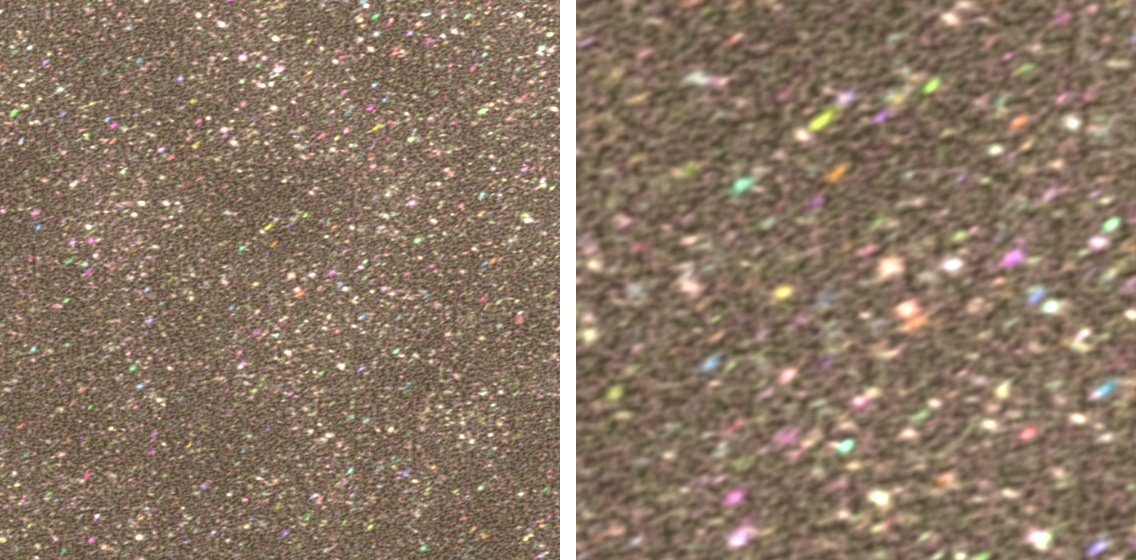
Left, the full canvas; right, a detail of the centre.
Reproduce this texture procedurally as a WebGL 1 fragment shader.

```glsl
precision highp float;
// Glittering brown surface: fine, slightly slanted grain over soft mottling,
// covered with a dense layer of dim flakes and a sparse layer of bright,
// pastel-tinted sparkles. Both layers are jittered grids of Gaussian spots.

uniform vec2 u_resolution;

vec3 hash3(vec2 p) {
  vec3 q = fract(p.xyx * vec3(0.1031, 0.1030, 0.0973));
  q += dot(q, q.yxz + 33.33);
  return fract((q.xxy + q.yzz) * q.zyx);
}

float gradientDot(vec2 corner, vec2 offset) {
  float angle = 6.2832 * hash3(corner).x;
  return dot(vec2(cos(angle), sin(angle)), offset);
}

// Gradient noise, roughly -0.7 to 0.7
float noise(vec2 p) {
  vec2 i = floor(p), f = fract(p);
  vec2 u = f * f * f * (f * (f * 6.0 - 15.0) + 10.0);
  vec2 e = vec2(1.0, 0.0);
  float low = mix(gradientDot(i, f), gradientDot(i + e.xy, f - e.xy), u.x);
  float high = mix(gradientDot(i + e.yx, f - e.yx), gradientDot(i + e.xx, f - e.xx), u.x);
  return mix(low, high, u.y);
}

vec3 pastel(float hue, float saturation) {
  vec3 rainbow = 0.5 + 0.5 * cos(6.2832 * (hue + vec3(0.0, 0.36, 0.67)));
  return mix(vec3(1.0, 0.90, 0.82), rainbow, saturation);
}

// Light from flakes scattered on a grid; falloff skews strength to few bright ones
vec3 flakes(vec2 uv, vec2 grid, vec2 radius, float falloff, float saturation, float seed) {
  vec2 home = floor(uv * grid);
  vec3 light = vec3(0.0);
  for (int y = -1; y <= 1; y++) {
    for (int x = -1; x <= 1; x++) {
      vec2 cell = home + vec2(float(x), float(y));
      vec3 place = hash3(cell + seed);
      vec3 look = hash3(cell + seed + 57.0);
      vec2 d = uv - (cell + place.xy) / grid;
      d.y -= d.x * (look.z * 0.7 - 0.15);
      d /= radius * (0.75 + 0.5 * look.x);
      float strength = pow(place.z, falloff);
      light += strength * exp(-dot(d, d)) * pastel(look.y, saturation * look.z);
    }
  }
  return light;
}

void main() {
  vec2 uv = gl_FragCoord.xy / min(u_resolution.x, u_resolution.y);

  // Soft mottling, lighter towards the upper right
  float mottling = noise(uv * 4.0 + 3.0) + 0.6 * noise(uv * 11.0 + 20.0);
  float slope = 0.4 * uv.x + uv.y - 0.7;

  // Fine grain, wider than tall and rising slightly to the right
  vec2 slanted = vec2(uv.x, uv.y - 0.2 * uv.x) + 1.0;
  float grain = 0.55 * noise(slanted * vec2(125.0, 190.0))
              + 0.25 * noise(slanted * vec2(210.0, 255.0) + 9.0);
  float tone = 0.25 + grain + 0.13 * mottling + 0.10 * slope;
  vec3 color = mix(vec3(0.36, 0.30, 0.235), vec3(0.80, 0.69, 0.61), max(tone, -0.08));

  // Faint pink and green drift
  color += vec3(0.035, -0.02, 0.04) * noise(uv * 60.0 + 40.0);

  // Dim flakes, then bright sparkles whose cores clip to white
  float density = 1.0 + 0.5 * mottling + 0.3 * slope;
  color += 0.48 * density * flakes(uv, vec2(85.0, 115.0), vec2(0.0046, 0.0027), 3.0, 0.5, 11.0);
  color += 1.05 * density * flakes(uv, vec2(46.0), vec2(0.0054, 0.0038), 4.0, 0.95, 131.0);

  gl_FragColor = vec4(clamp(color, 0.0, 1.0), 1.0);
}
```
